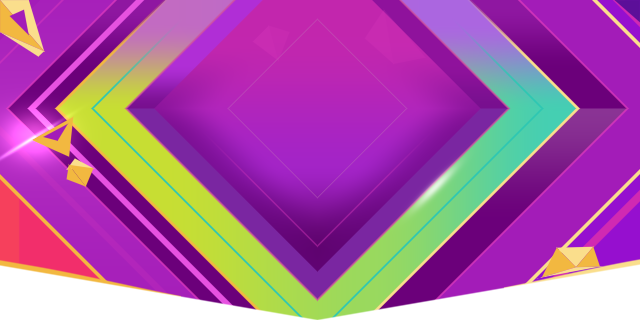
A WebGL 2 fragment shader for this background:

```glsl
#version 300 es
precision highp float;

#define CENTER vec2(0.992, 0.661)
#define CORE_R 0.51
#define INNER_R 0.598
#define TEAL_R 0.703
#define FRAME_R 0.814
#define OUTER_R 0.969
#define CORNER_R 1.205
#define FLOOR_SLOPE 0.172

uniform vec2 u_resolution;
out vec4 outColor;

const vec3 PURPLE = vec3(0.64, 0.11, 0.72);
const vec3 DARK = vec3(0.42, 0.0, 0.48);
const vec3 PINK = vec3(0.86, 0.22, 0.74);
const vec3 GOLD = vec3(0.95, 0.72, 0.25);
const vec3 CREAM = vec3(0.98, 0.87, 0.55);

float aa;

// Coverage below a threshold, and of a band around a diamond radius
float below(float d, float r) { return 1.0 - smoothstep(r - aa, r + aa, d); }
float band(float d, float r, float halfWidth) { return below(abs(d - r), halfWidth); }

float edgeSide(vec2 p, vec2 a, vec2 b) {
    vec2 e = b - a, v = p - a;
    return (e.x * v.y - e.y * v.x) / length(e);
}

void facet(inout vec3 col, vec2 p, vec2 a, vec2 b, vec2 c, vec3 tint, float alpha) {
    float turn = sign(edgeSide(c, a, b));
    float inside = turn * min(edgeSide(p, a, b) , 1e3 * turn + edgeSide(p, a, b));
    inside = min(turn * edgeSide(p, a, b),
             min(turn * edgeSide(p, b, c), turn * edgeSide(p, c, a)));
    col = mix(col, tint, alpha * smoothstep(-0.7 * aa, 0.7 * aa, inside));
}

// Soft elongated light along a direction
float streak(vec2 p, vec2 at, vec2 dir, float len, float width) {
    vec2 q = p - at;
    vec2 s = vec2(dot(q, dir) / len, dot(q, vec2(-dir.y, dir.x)) / width);
    return exp(-dot(s, s));
}

vec3 backdrop(vec2 p, float d, float left, float lower) {
    vec3 col = mix(PURPLE, vec3(0.72, 0.20, 0.77), left * exp(-4.0 * abs(p.y - 0.58)));
    col = mix(col, PINK, 0.5 * left * (1.0 - lower) * band(d, 1.135, 0.004));
    col = mix(col, PINK, 0.2 * band(d, 1.06, 0.014) * lower * left);
    // Corner panels
    float corner = 1.0 - below(d, CORNER_R);
    vec3 red = mix(vec3(0.95, 0.18, 0.42), vec3(0.98, 0.32, 0.30), below(p.x, 0.06) * 0.5);
    vec3 violet = mix(vec3(0.59, 0.06, 0.81), vec3(0.82, 0.16, 0.70), band(d, 1.28, 0.018));
    col = mix(col, mix(violet, mix(PURPLE, red, lower), left), corner);
    float trim = band(d, CORNER_R, 0.008) * max(lower, 1.0 - left);
    return mix(col, mix(CREAM, GOLD, left), trim);
}

vec3 frame(vec2 p) {
    vec3 col = mix(vec3(0.78, 0.87, 0.20), vec3(0.60, 0.85, 0.37), smoothstep(0.5, 1.2, p.x));
    col = mix(col, vec3(0.27, 0.81, 0.70), smoothstep(1.15, 1.75, p.x));
    vec3 sky = mix(vec3(0.76, 0.42, 0.76), vec3(0.67, 0.40, 0.88), smoothstep(0.5, 1.4, p.x));
    return mix(col, sky, smoothstep(0.65, 0.93, p.y));
}

vec3 core(vec2 p, float d, float left, float lower) {
    // Bevel around the core
    vec3 upper = mix(vec3(0.56, 0.07, 0.61), vec3(0.69, 0.18, 0.84), left);
    upper = mix(vec3(0.47, 0.06, 0.56), upper, smoothstep(0.66, 0.80, p.y));
    vec3 bevel = mix(upper, vec3(0.48, 0.15, 0.63), lower);
    // Core gradient, darkening toward the lower tip
    vec3 col = mix(vec3(0.64, 0.14, 0.78), vec3(0.76, 0.15, 0.68), smoothstep(0.45, 0.9, p.y));
    col = mix(vec3(0.34, 0.0, 0.38), col, smoothstep(0.19, 0.49, p.y));
    float shade = smoothstep(0.30, 0.52, d) * smoothstep(0.86, 0.58, p.y);
    col = mix(col, vec3(0.40, 0.02, 0.49), 0.65 * shade);
    col = mix(col, PINK, 0.45 * lower * band(d, 0.43, 0.003) * smoothstep(0.6, 0.4, p.y));
    col = mix(col, vec3(0.75, 0.45, 0.72), 0.5 * band(d, 0.279, 0.0015));
    return mix(bevel, col, below(d, CORE_R));
}

void main() {
    vec2 p = gl_FragCoord.xy / u_resolution.y;
    aa = 1.0 / u_resolution.y;
    vec2 q = p - CENTER;
    float d = abs(q.x) + abs(q.y);
    float left = below(q.x, 0.0);
    float lower = below(q.y, 0.0);

    // Nested diamonds, from the outside in
    vec3 col = backdrop(p, d, left, lower);
    vec3 lit = mix(vec3(0.56, 0.09, 0.63), DARK, smoothstep(0.98, 0.78, p.y));
    vec3 fold = mix(DARK, vec3(0.54, 0.20, 0.58), smoothstep(0.3, 0.66, p.y) * (1.0 - left));
    col = mix(col, mix(lit, fold, lower), below(d, OUTER_R));
    col = mix(col, vec3(0.90, 0.32, 0.88), left * band(d, 0.893, 0.013));
    col = mix(col, PINK, 0.8 * band(d, OUTER_R, 0.004));
    col = mix(col, frame(p), below(d, FRAME_R));
    col = mix(col, mix(CREAM, GOLD, left), band(d, FRAME_R, 0.006) * smoothstep(1.05, 0.8, p.y));
    col = mix(col, vec3(0.18, 0.78, 0.70), band(d, TEAL_R, 0.004) * smoothstep(0.95, 0.7, p.y));
    col = mix(col, core(p, d, left, lower), below(d, INNER_R));
    col = mix(col, vec3(0.82, 0.32, 0.62), 0.75 * band(d, INNER_R, 0.004));

    // Faint gems inside the core
    facet(col, p, vec2(0.79, 0.87), vec2(0.84, 0.92), vec2(0.87, 0.81), PINK, 0.3);
    facet(col, p, vec2(0.84, 0.92), vec2(0.905, 0.90), vec2(0.87, 0.81), PINK, 0.2);
    facet(col, p, vec2(1.14, 0.88), vec2(1.20, 0.97), vec2(1.23, 0.80), PINK, 0.25);
    facet(col, p, vec2(1.20, 0.97), vec2(1.33, 0.82), vec2(1.23, 0.80), PINK, 0.18);

    // Glints
    col = mix(col, vec3(1.0), 0.8 * streak(p, vec2(1.36, 0.415), vec2(0.707), 0.085, 0.014));
    col += vec3(0.5, 0.3, 0.4) * streak(p, vec2(0.11, 0.575), vec2(1.0, 0.0), 0.09, 0.07);
    col += 0.5 * streak(p, vec2(0.09, 0.56), vec2(0.85, 0.527), 0.10, 0.006);

    // White floor with gilded edge
    float height = p.y - FLOOR_SLOPE * abs(q.x);
    float gilt = 0.016 * mix(smoothstep(1.5, 2.0, p.x), smoothstep(0.65, 0.1, p.x), left);
    col = mix(col, mix(CREAM, GOLD, left), below(height, gilt) * step(0.001, gilt));
    col = mix(col, vec3(1.0), below(height, 0.0));

    // Gold ornaments
    facet(col, p, vec2(0.0, 1.0), vec2(0.09, 1.0), vec2(0.138, 0.84), CREAM, 1.0);
    facet(col, p, vec2(0.0, 1.0), vec2(0.0, 0.90), vec2(0.138, 0.84), GOLD, 1.0);
    facet(col, p, vec2(0.0, 0.90), vec2(0.12, 0.823), vec2(0.138, 0.84), CREAM, 1.0);
    facet(col, p, vec2(0.03, 0.95), vec2(0.075, 0.97), vec2(0.09, 0.89), PURPLE, 1.0);
    facet(col, p, vec2(0.099, 0.5625), vec2(0.229, 0.635), vec2(0.216, 0.51), GOLD, 1.0);
    facet(col, p, vec2(0.135, 0.572), vec2(0.212, 0.613), vec2(0.18, 0.56), PURPLE, 1.0);
    facet(col, p, vec2(0.208, 0.47), vec2(0.234, 0.505), vec2(0.292, 0.474), CREAM, 1.0);
    facet(col, p, vec2(0.208, 0.44), vec2(0.215, 0.485), vec2(0.268, 0.417), GOLD, 1.0);
    facet(col, p, vec2(0.215, 0.485), vec2(0.292, 0.474), vec2(0.268, 0.417), GOLD, 1.0);
    facet(col, p, vec2(1.74, 0.226), vec2(1.854, 0.229), vec2(1.80, 0.165), CREAM, 1.0);
    facet(col, p, vec2(1.74, 0.226), vec2(1.693, 0.133), vec2(1.80, 0.165), GOLD, 1.0);
    facet(col, p, vec2(1.854, 0.229), vec2(1.875, 0.167), vec2(1.80, 0.165), GOLD, 1.0);
    facet(col, p, vec2(1.693, 0.133), vec2(1.875, 0.167), vec2(1.80, 0.165), CREAM, 1.0);
    facet(col, p, vec2(1.92, 1.0), vec2(2.0, 1.0), vec2(2.0, 0.93), vec3(0.36, 0.06, 0.60), 1.0);

    outColor = vec4(clamp(col, 0.0, 1.0), 1.0);
}
```
